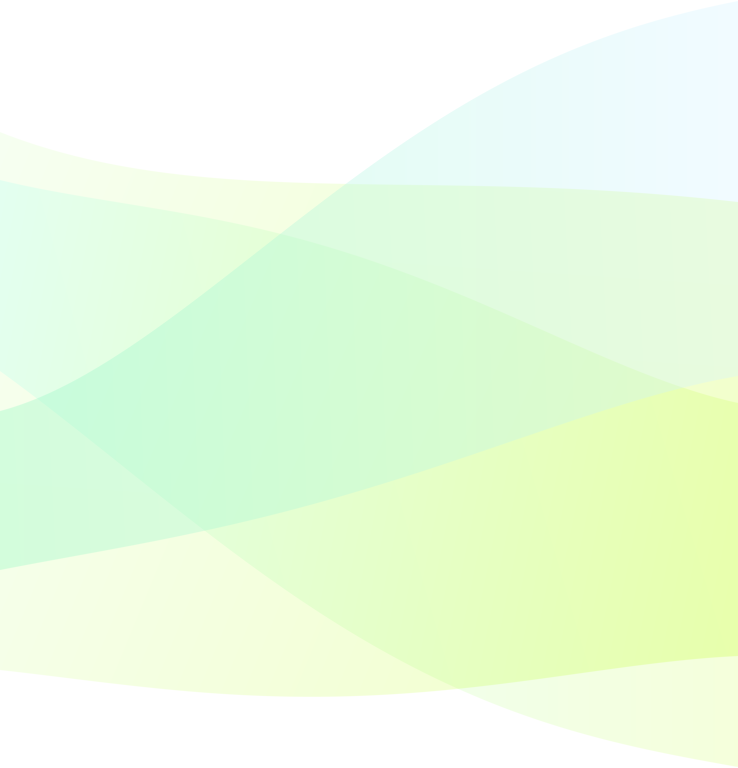
This background is drawn by a WebGL 1 fragment shader. Its source:

```glsl
precision highp float;
// Three translucent pastel ribbons in lime, mint and ice blue crossing on white.

uniform vec2 u_resolution;

#define LIME_START vec3(0.967, 1.0, 0.955)
#define LIME_END   vec3(0.945, 1.0, 0.775)
#define LEAF_START vec3(0.923, 1.0, 1.0)
#define LEAF_END   vec3(0.960, 1.0, 0.860)
#define MINT       vec3(0.54, 0.97, 0.745)
#define ICE        vec3(0.83, 0.95, 1.02)
#define VEIL_ALPHA 0.32
#define LIME_TILT  0.3

// Smooth quartic through five evenly spaced heights (Newton differences).
float curve(float x, float h0, vec4 h) {
  float t = 4.0 * x;
  vec4 d1 = h - vec4(h0, h.xyz);
  vec3 d2 = d1.yzw - d1.xyz;
  vec2 d3 = d2.yz - d2.xy;
  float d4 = d3.y - d3.x;
  return h0 + t * (d1.x + (t - 1.0) / 2.0 * (d2.x
       + (t - 2.0) / 3.0 * (d3.x + (t - 3.0) / 4.0 * d4)));
}

// Smooth coverage between a lower and an upper edge.
float ribbon(float y, float lower, float upper) {
  float soft = 0.8 / u_resolution.y;
  return smoothstep(-soft, soft, y - lower) * smoothstep(-soft, soft, upper - y);
}

void main() {
  vec2 p = gl_FragCoord.xy / u_resolution;

  float lime = ribbon(p.y,
    curve(p.x, 0.1276, vec4(0.1003, 0.0944, 0.1185, 0.1458)),
    curve(p.x, 0.828, vec4(0.772, 0.760, 0.755, 0.737)));
  float leaf = ribbon(p.y,
    curve(p.x, 0.5169, vec4(0.3294, 0.1628, 0.056, 0.0013)),
    curve(p.x, 0.7656, vec4(0.722, 0.6615, 0.5638, 0.4753)));
  float veil = ribbon(p.y,
    curve(p.x, 0.2578, vec4(0.3034, 0.3646, 0.444, 0.5104)),
    curve(p.x, 0.4648, vec4(0.599, 0.7826, 0.9245, 0.9987)));

  // The two green ribbons tint like stacked filters.
  float slant = mix(p.x, 1.0 - p.y, LIME_TILT);
  vec3 color = vec3(1.0);
  color *= mix(vec3(1.0), mix(LIME_START, LIME_END, slant), lime);
  color *= mix(vec3(1.0), mix(LEAF_START, LEAF_END, p.x), leaf);

  // The mint-to-ice ribbon lies over them as a veil.
  color = mix(color, mix(MINT, ICE, p.x), VEIL_ALPHA * veil);

  gl_FragColor = vec4(color, 1.0);
}
```
